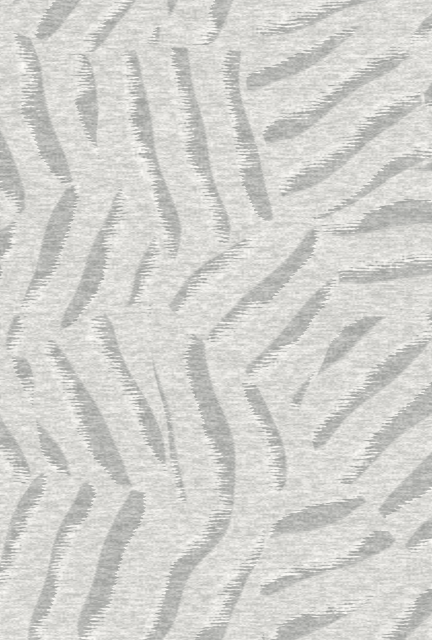
Write a Shadertoy shader that draws this pattern.

```glsl
// Woven rug with broken, bending zebra stripes in pale greys.

const vec3 GROUND_DARK  = vec3(0.765, 0.765, 0.748);
const vec3 GROUND_LIGHT = vec3(0.950, 0.945, 0.930);
const vec3 STRIPE_DARK  = vec3(0.625, 0.630, 0.617);
const vec3 STRIPE_LIGHT = vec3(0.810, 0.810, 0.797);
const vec3 SHEEN        = vec3(0.035);

const float PATCH_SIZE    = 0.34;   // size of a patch with one stripe direction
const float PATCH_JITTER  = 0.75;
const float STRIPE_PERIOD = 0.118;
const float STRIPE_HALF   = 0.230;  // half width, as a share of the period
const float TAPER_LENGTH  = 0.06;   // narrowing towards the patch border
const float THREAD_ROWS   = 125.0;  // weft threads per canvas width
const float STEEP_ANGLE   = 1.52;   // stripe direction on the left
const float FLAT_ANGLE    = 0.30;   // stripe direction on the right
const float ZIGZAG        = 0.34;   // turn between neighbouring rows

float hash(vec2 p) {
    vec3 q = fract(vec3(p.xyx) * 0.1031);
    q += dot(q, q.yzx + 33.33);
    return fract((q.x + q.y) * q.z);
}

vec2 hash2(vec2 p) {
    return vec2(hash(p + 11.7), hash(p + 47.3));
}

float valueNoise(vec2 p) {
    vec2 i = floor(p), f = fract(p);
    f = f * f * (3.0 - 2.0 * f);
    return mix(mix(hash(i), hash(i + vec2(1, 0)), f.x),
               mix(hash(i + vec2(0, 1)), hash(i + vec2(1, 1)), f.x), f.y);
}

// Layered sines that bend the stripes.
vec2 bend(vec2 p) {
    return p + 0.014 * sin(p.yx * vec2(11.0, 9.0) + vec2(0.6, 2.1))
             + 0.005 * sin(p.yx * vec2(27.0, 23.0) + p * 8.0);
}

// Cellular patches: returns border distance, gives the patch id and centre.
float patches(vec2 p, out vec2 id, out vec2 centre) {
    vec2 base = floor(p / PATCH_SIZE);
    float nearest = 9.0, second = 9.0;
    for (int y = -2; y <= 2; y++)
    for (int x = -2; x <= 2; x++) {
        vec2 cell = base + vec2(x, y);
        vec2 c = (cell + 0.5 + PATCH_JITTER * (hash2(cell) - 0.5)) * PATCH_SIZE;
        float d = length(p - c);
        if (d < nearest) {
            second = nearest;
            nearest = d;
            id = cell;
            centre = c;
        } else {
            second = min(second, d);
        }
    }
    return 0.5 * (second - nearest);
}

// x: dark pile, y: pale sheen in the worn fringe.
vec2 stripes(vec2 p, float hatch, float pixel) {
    vec2 id, centre;
    float border = patches(p, id, centre);

    // Direction: steep on the left, flat on the right, zigzag by row
    float angle = mix(STEEP_ANGLE, FLAT_ANGLE, smoothstep(0.5, 0.85, centre.x));
    angle += ZIGZAG * (mod(id.y, 2.0) * 2.0 - 1.0) + 0.4 * (hash(id + 5.0) - 0.5);
    vec2 dir = vec2(cos(angle), sin(angle));
    vec2 q = p - centre;
    float along = dot(q, dir);
    float across = dot(q, vec2(-dir.y, dir.x)) / STRIPE_PERIOD + hash(id + 9.0);

    // Width varies by stripe, along its length and near the border
    float seed = hash(id * 7.0 + floor(across));
    float halfWidth = STRIPE_HALF * mix(0.85, 1.15, seed);
    halfWidth *= 1.0 + 0.10 * sin(along * 24.0 + seed * 40.0);
    halfWidth *= mix(0.62, 1.0, smoothstep(0.0, TAPER_LENGTH * (0.3 + seed), border));

    // One firm edge, one worn edge where single threads show
    float side = (fract(across) - 0.5) * (hash(id + 3.0) < 0.5 ? -1.0 : 1.0);
    side += 0.06 * (hatch - 0.5);
    float wear = smoothstep(0.25, 0.7, valueNoise(p * 10.0 + seed * 30.0));
    float fringe = mix(0.10, 0.60, wear);
    float edge = pixel / STRIPE_PERIOD + 0.01;
    float body = smoothstep(-edge, edge, side + halfWidth)
               * smoothstep(-edge, edge, halfWidth - side)
               * smoothstep(0.0, 0.003 + pixel, border - 0.001);
    float solid = smoothstep(-0.05, fringe, halfWidth - side);
    float level = mix(0.05, 0.85, hatch);
    float pile = body * smoothstep(level - 0.2, level + 0.2, solid);
    return vec2(pile, body - pile);
}

void mainImage(out vec4 fragColor, in vec2 fragCoord) {
    vec2 p = fragCoord / iResolution.x;
    float pixel = 1.0 / iResolution.x;

    // Weave: wavering rows, short threads, fine fibres and faint streaks
    vec2 w = p + vec2(0.0, 0.0012 * sin(p.x * 40.0 + 3.0 * sin(p.y * 31.0)));
    float thread = valueNoise(w * vec2(55.0, THREAD_ROWS * 1.7));
    float fibre = valueNoise(w * vec2(210.0, 330.0) + 70.0);
    float streak = valueNoise(w * vec2(6.0, THREAD_ROWS) + 130.0);
    float row = 0.5 + 0.5 * sin(6.2832 * THREAD_ROWS * w.y + 4.0 * valueNoise(w * 30.0));
    float weave = 0.40 * thread + 0.40 * fibre + 0.10 * streak + 0.10 * row;
    weave = clamp(0.5 + 1.5 * (weave - 0.5), 0.0, 1.0);
    float hatch = 0.45 * row + 0.35 * thread + 0.20 * fibre;

    vec2 layer = stripes(bend(p), hatch, pixel);
    vec3 ground = mix(GROUND_DARK, GROUND_LIGHT, weave) + SHEEN * layer.y;
    vec3 stripe = mix(STRIPE_DARK, STRIPE_LIGHT, weave);
    fragColor = vec4(mix(ground, stripe, layer.x), 1.0);
}
```
